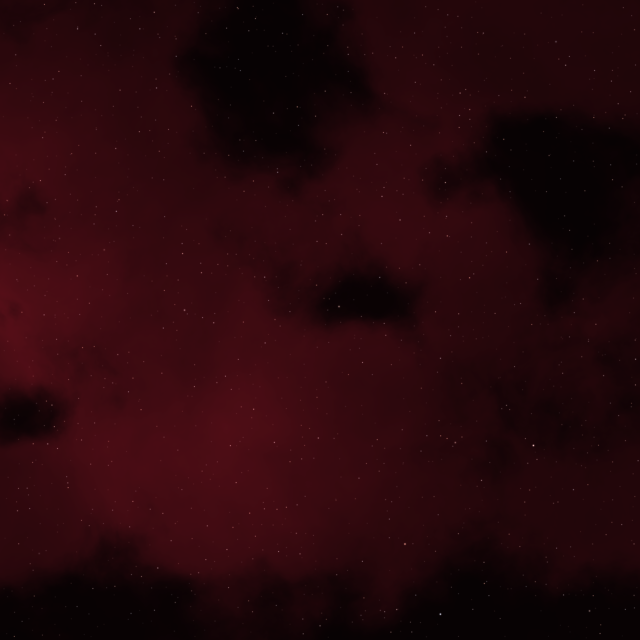
This texture is drawn by a WebGL 1 fragment shader. Its source:

```glsl
precision highp float;

uniform vec2 u_resolution;

const vec3 CRIMSON = vec3(1.0, 0.165, 0.265);
const vec3 STAR_WARM = vec3(1.0, 0.72, 0.62);
const vec3 STAR_COOL = vec3(0.78, 0.82, 0.9);

float hash(vec2 p) {
  vec3 q = fract(vec3(p.xyx) * 0.1031);
  q += dot(q, q.yzx + 33.33);
  return fract((q.x + q.y) * q.z);
}

float valueNoise(vec2 p) {
  vec2 cell = floor(p);
  vec2 f = fract(p);
  vec2 w = f * f * f * (f * (f * 6.0 - 15.0) + 10.0);
  float low = mix(hash(cell), hash(cell + vec2(1.0, 0.0)), w.x);
  float high = mix(hash(cell + vec2(0.0, 1.0)), hash(cell + vec2(1.0)), w.x);
  return mix(low, high, w.y);
}

float fbm(vec2 p) {
  mat2 turn = mat2(0.8, 0.6, -0.6, 0.8);
  float sum = 0.0;
  float amplitude = 0.5;
  for (int i = 0; i < 7; i++) {
    sum += amplitude * valueNoise(p);
    p = turn * p * 2.03 + vec2(17.3, 9.1);
    amplitude *= 0.5;
  }
  return sum;
}

// Soft elliptical falloff, 1 at the centre
float lobe(vec2 p, vec2 center, vec2 radius) {
  vec2 d = (p - center) / radius;
  return exp(-dot(d, d));
}

// Luminous gas, strongest at the left and along a falling diagonal
float gasGlow(vec2 p, vec2 warp) {
  vec2 q = p + 0.12 * warp;
  float glow = 0.115;
  glow += 0.15 * lobe(q, vec2(0.0, 0.58), vec2(0.3, 0.34));
  glow += 0.12 * lobe(q, vec2(0.33, 0.31), vec2(0.3, 0.22));
  glow += 0.05 * lobe(q, vec2(0.62, 0.62), vec2(0.22, 0.4));
  return glow * mix(0.62, 1.4, fbm(q * 4.5 + 31.0));
}

// Dark dust with ragged edges
float dustCover(vec2 p, vec2 warp) {
  vec2 q = p + 0.14 * warp;
  float mass = 0.95 * lobe(q, vec2(0.42, 0.8), vec2(0.18, 0.23));
  mass += 0.65 * lobe(q, vec2(0.88, 0.72), vec2(0.14, 0.18));
  mass += 0.65 * lobe(q, vec2(0.57, 0.51), vec2(0.09, 0.05));
  mass += 0.7 * lobe(q, vec2(0.0, 0.33), vec2(0.09, 0.07));
  mass += 0.6 * lobe(q, vec2(0.1, 1.02), vec2(0.25, 0.12));
  mass += 0.75 * smoothstep(0.22, 0.0, q.y);
  mass += 0.22 * smoothstep(0.65, 1.0, q.x);
  mass += 1.5 * (fbm(q * 5.5 + 4.0) - 0.5);
  return smoothstep(0.2, 0.85, mass);
}

// One star at most per grid cell, kept clear of the cell edges
vec3 starLayer(vec2 p, float cells, float chance, float radius, float power) {
  vec2 cell = floor(p * cells);
  vec2 seed = cell + cells * 3.0;
  vec2 spot = 0.15 + 0.7 * vec2(hash(seed + 11.7), hash(seed + 47.2));
  float dist = length(fract(p * cells) - spot) / cells;
  float present = step(hash(seed + 83.1), chance);
  float level = hash(seed + 129.4);
  float shine = power * mix(0.15, 1.0, level * level * level);
  vec3 tint = mix(STAR_WARM, STAR_COOL, hash(seed + 171.9));
  return tint * present * shine * exp(-dist * dist / (radius * radius));
}

void main() {
  vec2 p = gl_FragCoord.xy / u_resolution;
  vec2 warp = vec2(fbm(p * 3.0 + 7.0), fbm(p * 3.0 + 53.0)) - 0.5;

  // Gas dimmed by the dust in front of it
  float light = gasGlow(p, warp) * (1.0 - 0.84 * dustCover(p, warp));
  vec3 color = CRIMSON * light + vec3(0.008, 0.003, 0.005);

  // Faint dust of stars, then a few brighter ones
  color += starLayer(p, 52.0, 0.4, 0.0010, 0.4);
  color += starLayer(p, 31.0, 0.35, 0.0011, 0.45);
  color += starLayer(p, 9.0, 0.16, 0.0014, 0.9);

  gl_FragColor = vec4(color, 1.0);
}
```
